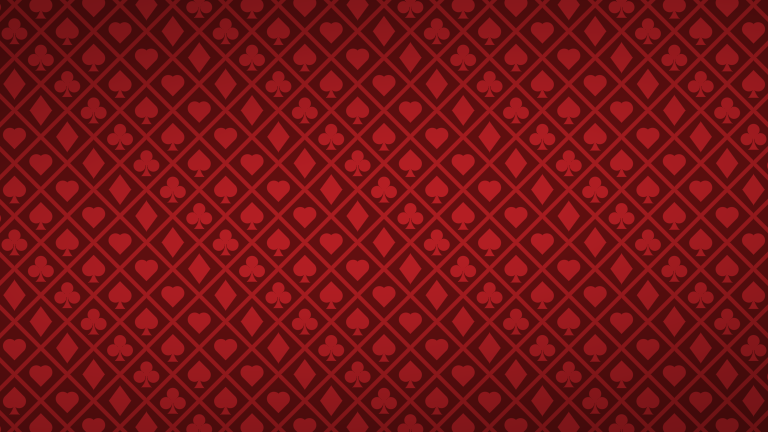
A WebGL 2 fragment shader for this pattern:

```glsl
#version 300 es
precision highp float;
// Card-table cloth: a diagonal lattice of square cells, each holding a club,
// spade, heart or diamond. Suits are signed distances chosen by diagonal index;
// a wide, slightly tilted glow darkens the cloth towards two corners.

uniform vec2 u_resolution;
out vec4 fragColor;

const float PITCH = 0.1222;        // cell diagonal, in canvas heights
const float LINE_WIDTH = 0.076;    // lattice stroke, in cell diagonals
const vec3 CLOTH = vec3(0.375, 0.058, 0.060);
const vec3 LINE = vec3(0.635, 0.106, 0.120);
const vec3 SUIT = vec3(0.685, 0.115, 0.135);
const vec2 DIAMOND_SIZE = vec2(0.212, 0.290);
const float HEART_SCALE = 0.345;
const float HEART_ROUND = 0.010;
const float LEAF_RADIUS = 0.115;
const float GLOW_TILT = 0.14;      // radians
const float GLOW_STRETCH = 0.35;   // smaller is wider along the band
const float GLOW_PEAK = 1.03;
const float GLOW_DROP = 0.37;

// Heart with its tip at the origin, about 1.2 wide and 1.1 tall.
float unitHeart(vec2 p) {
  p.x = abs(p.x);
  if (p.x + p.y > 1.0) return length(p - vec2(0.25, 0.75)) - sqrt(2.0) / 4.0;
  float notch = length(p - vec2(0.0, 1.0));
  float side = length(p - 0.5 * max(p.x + p.y, 0.0));
  return min(notch, side) * sign(p.x - p.y);
}

float heart(vec2 p) {
  return unitHeart(p / HEART_SCALE) * HEART_SCALE - HEART_ROUND;
}

// Foot that flares from a thin neck to a flat base.
float stem(vec2 p, float base) {
  float t = clamp((-0.07 - p.y) / (-0.07 - base), 0.0, 1.0);
  float halfWidth = 0.018 + 0.080 * t * t;
  return max((abs(p.x) - halfWidth) * 0.8, max(base - p.y, p.y));
}

float club(vec2 p) {
  vec2 q = vec2(abs(p.x), p.y);
  float leaves = min(length(q - vec2(0.0, 0.130)), length(q - vec2(0.130, -0.045)));
  float core = length(q - vec2(0.0, 0.010)) - 0.055;
  return min(min(leaves - LEAF_RADIUS, core), stem(p, -0.245));
}

float spade(vec2 p) {
  return min(heart(vec2(p.x, 0.250 - p.y)), stem(p, -0.260));
}

float diamond(vec2 p) {
  vec2 q = abs(p) / DIAMOND_SIZE;
  return (q.x + q.y - 1.0) / length(1.0 / DIAMOND_SIZE);
}

float suit(vec2 p, float kind) {
  if (kind < 0.5) return club(p);
  if (kind < 1.5) return spade(p);
  if (kind < 2.5) return heart(p + vec2(0.0, 0.220));
  return diamond(p);
}

float coverage(float d, float pixel) {
  return 1.0 - smoothstep(-0.7 * pixel, 0.7 * pixel, d);
}

void main() {
  vec2 view = (gl_FragCoord.xy - 0.5 * u_resolution) / u_resolution.y;
  vec2 p = view / PITCH;
  float pixel = 1.0 / (u_resolution.y * PITCH);

  // Diagonal cell coordinates and position relative to the cell centre
  vec2 diagonal = vec2(p.x + p.y, p.x - p.y);
  vec2 cell = floor(diagonal);
  vec2 f = diagonal - cell - 0.5;
  vec2 local = 0.5 * vec2(f.x + f.y, f.x - f.y);

  // Lattice and suits
  float edge = (0.5 - max(abs(f.x), abs(f.y))) / sqrt(2.0);
  vec3 color = mix(CLOTH, LINE, coverage(edge - 0.5 * LINE_WIDTH, pixel));
  color = mix(color, SUIT, coverage(suit(local, mod(cell.x, 4.0)), pixel));

  // Tilted glow
  float c = cos(GLOW_TILT), s = sin(GLOW_TILT);
  vec2 band = vec2(c * view.x + s * view.y, c * view.y - s * view.x);
  float falloff = smoothstep(0.05, 0.72, length(band * vec2(GLOW_STRETCH, 1.0)));
  fragColor = vec4(color * (GLOW_PEAK - GLOW_DROP * falloff), 1.0);
}
```
